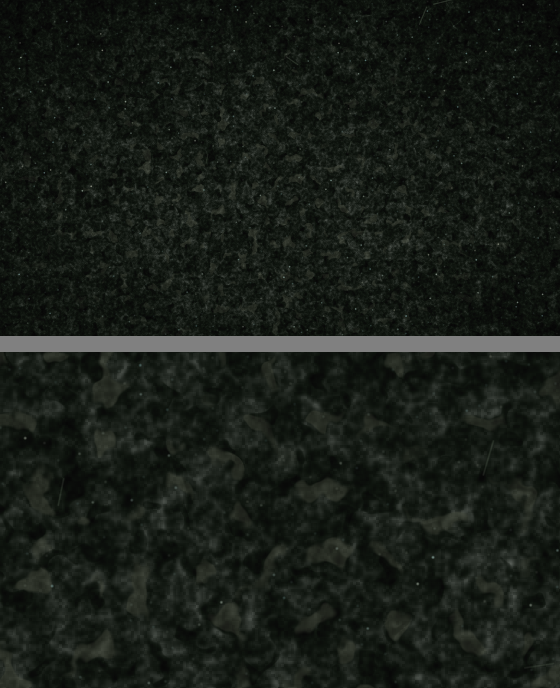
Top, the full canvas; bottom, a detail of the centre.
This texture is drawn by a WebGL 2 fragment shader. Its source:

```glsl
#version 300 es
precision highp float;

uniform vec2 u_resolution;
out vec4 fragColor;

vec3 hash3(vec2 cell) {
    vec3 h = fract(cell.xyx * vec3(0.1031, 0.1030, 0.0973));
    h += dot(h, h.yxz + 33.33);
    return fract((h.xxy + h.yzz) * h.zyx);
}

vec2 gradientAt(vec2 cell) {
    float angle = 6.2832 * hash3(cell).x;
    return vec2(cos(angle), sin(angle));
}

float gradientNoise(vec2 p) {
    vec2 i = floor(p), f = p - i;
    vec2 w = f * f * f * (f * (f * 6.0 - 15.0) + 10.0);
    vec2 e = vec2(1.0, 0.0);
    float low = mix(dot(gradientAt(i), f), dot(gradientAt(i + e), f - e), w.x);
    float high = mix(dot(gradientAt(i + e.yx), f - e.yx), dot(gradientAt(i + 1.0), f - 1.0), w.x);
    return mix(low, high, w.y);
}

// Tiny mineral glints, one candidate per cell
vec3 glints(vec2 p, float pixel) {
    vec2 grid = p * 42.0, cell = floor(grid);
    vec3 h = hash3(cell + 71.0), k = hash3(cell + 313.0);
    float d = length(grid - cell - mix(vec2(0.15), vec2(0.85), h.xy)) / 42.0;
    float dotMask = 1.0 - smoothstep(0.0, 0.0013 + pixel, d);
    float strength = step(0.6, h.z) * (0.07 + 0.4 * pow(k.x, 7.0));
    return dotMask * strength * mix(vec3(0.7, 0.95, 1.0), vec3(1.0, 0.97, 0.88), k.y);
}

// Short faint hairline scratches
float scratches(vec2 p, float aspect, float pixel) {
    float sum = 0.0;
    for (int i = 0; i < 12; i++) {
        vec3 h = hash3(vec2(float(i) * 7.0 + 3.0, 19.0));
        float angle = 6.2832 * h.z;
        vec2 dir = vec2(cos(angle), sin(angle));
        vec2 q = p - h.xy * vec2(aspect, 1.0);
        float reach = mix(0.008, 0.035, h.x * h.y);
        q -= dir * clamp(dot(q, dir), -reach, reach);
        sum += (1.0 - smoothstep(0.0, 0.0006 + pixel, length(q))) * mix(0.04, 0.13, h.y);
    }
    return sum;
}

void main() {
    vec2 uv = gl_FragCoord.xy / u_resolution;
    vec2 p = gl_FragCoord.xy / u_resolution.y;
    float pixel = 1.0 / u_resolution.y;

    // Ragged grain boundaries
    vec2 warp = vec2(gradientNoise(p * 62.0 + 5.0), gradientNoise(p * 62.0 + 47.0));
    vec2 q = p + 0.013 * warp;

    // Broad light pool, then crystals from coarse to fine
    vec2 offset = uv - vec2(0.48, 0.41);
    float pool = 0.27 - 1.5 * dot(offset, offset);
    float tone = pool + 0.3 * gradientNoise(p * 5.0 + 13.0);
    tone += 0.75 * gradientNoise(q * 27.0 + 91.0);
    tone += 0.85 * gradientNoise(q * 58.0 + 23.0);
    tone += 0.75 * gradientNoise(p * 115.0 + 61.0);
    tone += 0.35 * (hash3(floor(p * 308.0)).y - 0.5);

    // Black mica pits
    tone -= 0.5 * smoothstep(0.18, 0.36, gradientNoise(q * 44.0 + 137.0));
    float green = 0.086 * exp(tone);
    vec3 color = vec3(green) - vec3(0.023, 0.0, 0.024) * smoothstep(0.02, 0.085, green);

    // Pale feldspar flakes, strongest inside the light pool
    float flake = smoothstep(0.25, 0.4, gradientNoise(q * 31.0 + 203.0) + 0.12 * pool);
    flake *= 0.6 * smoothstep(-0.35, 0.3, pool);
    color = mix(color, vec3(0.205, 0.22, 0.18) * (1.0 + 0.3 * tone), flake);

    color += glints(p, pixel);
    color += scratches(p, u_resolution.x * pixel, pixel) * vec3(0.9, 1.0, 0.85);
    fragColor = vec4(clamp(color, 0.0, 1.0), 1.0);
}
```
